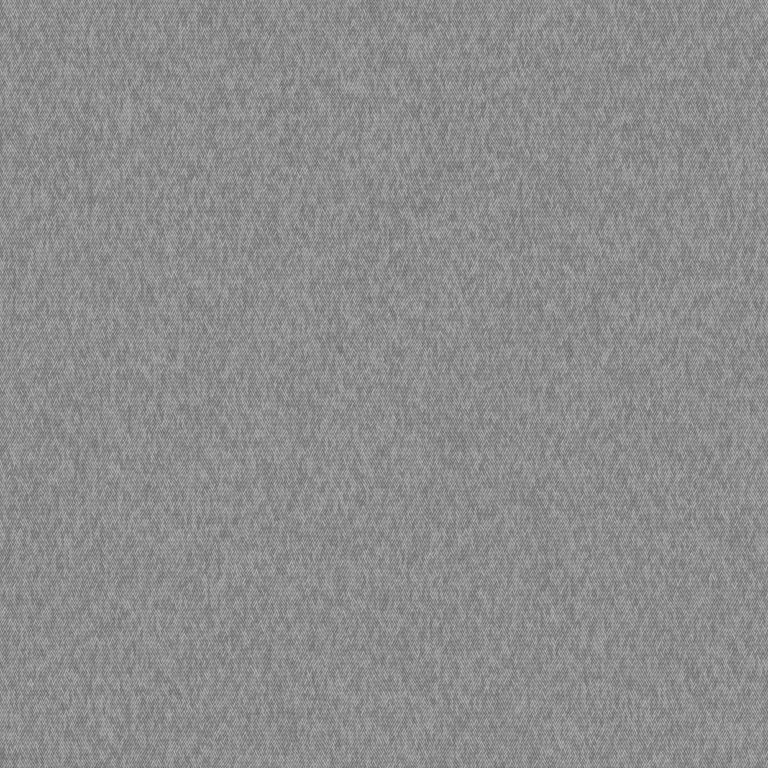
Write a three.js fragment shader that draws this texture.

```glsl
// Fine grey knitted cloth: 150 columns by 170 rows of small steep V stitches.
// Each V is two slanted yarn legs with narrow dark gaps; hashes vary every
// leg, and gentle value noise bends the yarn so the rows are not rigid.
varying vec2 vUv;

float hash(vec2 p) {
  vec3 q = fract(p.xyx * vec3(0.1031, 0.1030, 0.0973));
  q += dot(q, q.yzx + 33.33);
  return fract((q.x + q.y) * q.z);
}

float valueNoise(vec2 p) {
  vec2 cell = floor(p);
  vec2 f = fract(p);
  f = f * f * (3.0 - 2.0 * f);
  float low = mix(hash(cell), hash(cell + vec2(1.0, 0.0)), f.x);
  float high = mix(hash(cell + vec2(0.0, 1.0)), hash(cell + vec2(1.0)), f.x);
  return mix(low, high, f.y);
}

float knitTone(vec2 uv) {
  vec2 p = uv * vec2(150.0, 170.0);

  // Small irregularities in the pull of the yarn
  p.x += 0.20 * (valueNoise(p * vec2(0.4, 0.6)) - 0.5);
  p.y += 0.50 * (valueNoise(p * vec2(0.8, 0.4) + 41.0) - 0.5);

  // Slant the two legs of each column into a steep V
  float side = abs(fract(p.x) - 0.5) * 2.0;
  float along = p.y - 1.35 * side;
  vec2 leg = vec2(floor(p.x * 2.0), floor(along));

  // Rounded yarn with narrow dark gaps, deeper on some legs
  float wave = 0.5 - 0.5 * cos(6.28319 * fract(along));
  float yarn = 1.0 - (1.0 - wave) * (1.0 - wave);
  float depth = 0.16 + 0.10 * hash(leg + 83.0);
  float tone = 0.552 + depth * (yarn - 0.625);

  // Uneven stitches and fine fuzz
  tone += 0.130 * (hash(leg + 7.0) - 0.5);
  tone += 0.060 * (valueNoise(p * vec2(2.5, 1.3) + 19.0) - 0.5);
  tone += 0.010 * (valueNoise(uv * 20.0 + 5.0) - 0.5);
  return tone;
}

void main() {
  // Average nine samples across the footprint to smooth the edges
  vec2 footprint = fwidth(vUv);
  float tone = 0.0;
  for (int j = 0; j < 3; j++) {
    for (int i = 0; i < 3; i++) {
      vec2 offset = (vec2(float(i), float(j)) - 1.0) / 3.0;
      tone += knitTone(vUv + offset * footprint) / 9.0;
    }
  }
  gl_FragColor = vec4(vec3(clamp(tone, 0.32, 0.74)), 1.0);
}
```
